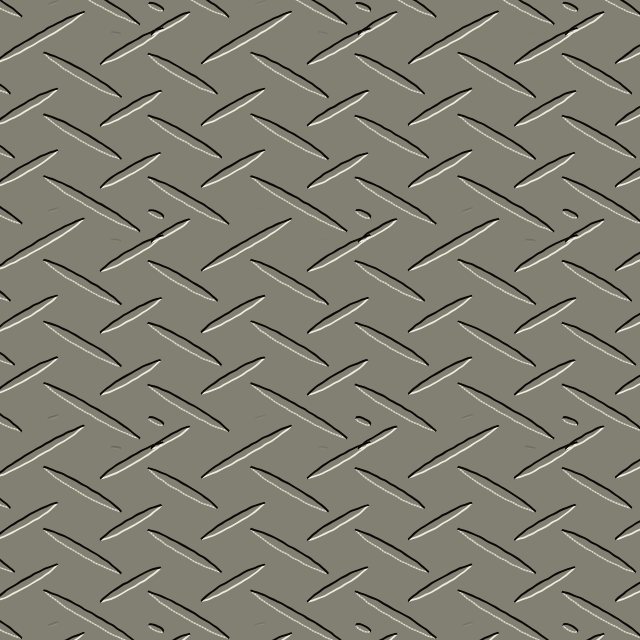
Reproduce this texture procedurally as a three.js fragment shader.

```glsl
// Steel tread plate: slanted lugs in a herringbone, dark upper and bright lower edges.
varying vec2 vUv;

#define REPEATS 3.09        // tiles across and down
#define ROW_STEP 0.298      // spacing of the three rows in a tile
#define SLOPE 0.575         // rise over run of a lug
#define FALL_WIDTH 0.0200   // half width of falling lugs
#define RISE_WIDTH 0.0175   // half width of rising lugs
#define DARK_LINE 0.0047    // half width of the shadow line
#define LIGHT_LINE 0.0042   // half width of the highlight
#define SOFT 0.0030         // edge smoothing
#define WOBBLE 0.0035       // unevenness of the edges
#define PLATE vec3(0.510, 0.500, 0.450)
#define SHADOW vec3(0.030, 0.030, 0.022)
#define HIGHLIGHT vec3(0.930, 0.920, 0.870)

float hash(vec2 cell) {
  return fract(sin(dot(cell, vec2(127.1, 311.7))) * 4375.85);
}

vec2 gradient(vec2 cell) {
  float angle = 6.2832 * hash(cell);
  return vec2(cos(angle), sin(angle));
}

float gradientNoise(vec2 p) {
  vec2 i = floor(p), f = fract(p);
  vec2 w = f * f * f * (f * (f * 6.0 - 15.0) + 10.0);
  vec2 r = vec2(1.0, 0.0);
  float low = mix(dot(gradient(i), f), dot(gradient(i + r.xy), f - r.xy), w.x);
  float high = mix(dot(gradient(i + r.yx), f - r.yx),
                   dot(gradient(i + r.xx), f - r.xx), w.x);
  return mix(low, high, w.y);
}

float stroke(float dist, float halfWidth) {
  return 1.0 - smoothstep(halfWidth - SOFT, halfWidth + SOFT, abs(dist));
}

// Adds one lug, repeated in every tile; ink holds shadow (x) and highlight (y).
void addLug(vec2 p, float wobble, vec2 tip, float reach, float rise,
            float halfWidth, inout vec2 ink) {
  vec2 span = reach * vec2(1.0, rise);
  vec2 axis = normalize(span);
  vec2 d = fract(p - tip - 0.5 * span + 0.5) - 0.5;
  float along = dot(d, axis);
  float across = dot(d, vec2(-axis.y, axis.x)) + wobble;

  // Nearly parallel sides that taper to points
  float halfLength = 0.5 * length(span);
  float t = abs(along) / halfLength;
  float side = halfWidth * (1.0 - t * t * t);
  float taper = 3.0 * halfWidth * t * t / halfLength;
  float scale = inversesqrt(1.0 + taper * taper);
  float inside = 1.0 - smoothstep(halfLength - SOFT, halfLength + SOFT, abs(along));

  // Falling lugs catch less light, in a fine stipple
  float glint = rise > 0.0 ? 1.0 : 0.68 + 0.22 * sin(440.0 * along);
  float lightLine = rise > 0.0 ? LIGHT_LINE : LIGHT_LINE * 0.88;
  ink.x = max(ink.x, inside * stroke((across - side) * scale, DARK_LINE));
  ink.y = max(ink.y, inside * glint * stroke((across + side) * scale, lightLine));
}

void main() {
  vec2 p = (vUv - vec2(0.0, 1.0)) * REPEATS;
  float wobble = WOBBLE * gradientNoise(p * 24.0);
  vec2 ink = vec2(0.0);

  // Two falling and two rising columns of three lugs
  for (int column = 0; column < 2; column++) {
    float c = float(column);
    vec3 fallReach = mix(vec3(0.378, 0.378, 0.467), vec3(0.338, 0.358, 0.394), c);
    vec3 riseReach = mix(vec3(0.306, 0.298, 0.294), vec3(0.439, 0.310, 0.310), c);
    for (int row = 0; row < 3; row++) {
      float y = -ROW_STEP * float(row);
      vec2 fallTip = vec2(0.209 + 0.5035 * c, y - 0.2535 - 0.006 * c);
      vec2 riseTip = vec2(0.483 + 0.487 * c, y - 0.311 + 0.004 * c);
      addLug(p, wobble, fallTip, fallReach[row], -SLOPE, FALL_WIDTH, ink);
      addLug(p, wobble, riseTip, riseReach[row], SLOPE, RISE_WIDTH, ink);
    }
  }

  // Broken extension of one rising lug, and a stray chip
  addLug(p, wobble, vec2(0.728, -0.168), 0.190, SLOPE, 0.0125, ink);
  addLug(p, wobble, vec2(0.716, -1.016), 0.075, -0.45, 0.0120, ink);

  // Faint scuffs that differ from tile to tile
  vec2 scuff = vec2(0.0);
  addLug(p, wobble, vec2(0.230, -1.022), 0.055, 0.30, 0.002, scuff);
  addLug(p, wobble, vec2(0.535, -0.157), 0.050, -0.15, 0.002, scuff);
  ink = max(ink, scuff * 0.25 * hash(floor(p)));

  vec3 color = mix(PLATE, HIGHLIGHT, ink.y);
  color = mix(color, SHADOW, ink.x);
  gl_FragColor = vec4(color, 1.0);
}
```
